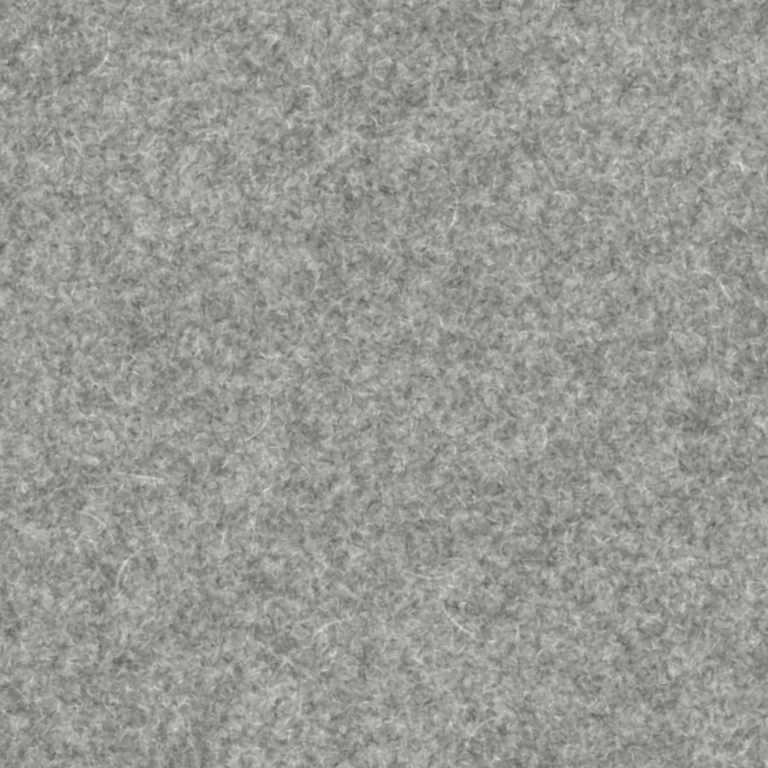
Reproduce this texture procedurally as a Shadertoy shader.

```glsl
// Grey wool felt: mottled fine grain with matted short fibres and a few long pale hairs.

const vec3 FELT_TINT = vec3(1.0, 0.998, 0.963);
const float FELT_TONE = 0.597;

float hash(vec2 p, float seed) {
    vec3 q = fract(vec3(p.xyx + seed * 7.31) * vec3(0.1031, 0.1030, 0.0973));
    q += dot(q, q.yzx + 33.33);
    return fract((q.x + q.y) * q.z);
}

mat2 rotation(float angle) {
    float c = cos(angle), s = sin(angle);
    return mat2(c, s, -s, c);
}

// Value noise centred on zero, turned so that its lattice does not show
float grain(vec2 uv, float frequency, float seed) {
    vec2 p = rotation(seed * 1.7) * uv * frequency + 50.0 + frequency * 2.0;
    vec2 cell = floor(p), f = fract(p);
    f = f * f * (3.0 - 2.0 * f);
    float low = mix(hash(cell, seed), hash(cell + vec2(1, 0), seed), f.x);
    float high = mix(hash(cell + vec2(0, 1), seed), hash(cell + vec2(1, 1), seed), f.x);
    return mix(low, high, f.y) - 0.5;
}

// One bent, tapering strand centred on the origin
float strand(vec2 p, float halfLength, float width, float bend, float blur) {
    float along = clamp(p.x / halfLength, -1.0, 1.0);
    p.y -= bend * halfLength * (along * along - 0.4);
    float dist = length(vec2(p.x - along * halfLength, p.y));
    float taper = 1.0 - 0.6 * along * along;
    return taper * (1.0 - smoothstep(width * 0.3, width + blur, dist));
}

// Scattered strands, one candidate per cell
float fibres(vec2 uv, float frequency, float halfLength, float width, float share, float seed) {
    vec2 p = rotation(seed * 2.3) * uv * frequency + 40.0 + frequency * 2.0;
    vec2 home = floor(p);
    float blur = 0.5 * frequency / iResolution.y;
    float cover = 0.0;
    for (int y = -1; y <= 1; y++) {
        for (int x = -1; x <= 1; x++) {
            vec2 cell = home + vec2(x, y);
            vec2 centre = cell + vec2(hash(cell, seed), hash(cell, seed + 1.0));
            float angle = 6.2832 * hash(cell, seed + 2.0);
            float bend = 1.2 * (hash(cell, seed + 3.0) - 0.5);
            float strength = 0.5 + 0.5 * hash(cell, seed + 4.0);
            float present = step(hash(cell, seed + 5.0), share);
            vec2 local = rotation(angle) * (p - centre);
            float size = halfLength * (0.6 + 0.4 * strength);
            cover = max(cover, present * strength * strand(local, size, width, bend, blur));
        }
    }
    return cover;
}

void mainImage(out vec4 fragColor, in vec2 fragCoord) {
    vec2 uv = fragCoord / iResolution.y;

    // Mottling from broad clouds down to fine grain
    float tone = FELT_TONE;
    tone += 0.030 * grain(uv, 9.0, 1.0);
    tone += 0.045 * grain(uv, 26.0, 2.0);
    tone += 0.085 * grain(uv, 62.0, 3.0);
    tone += 0.130 * grain(uv, 118.0, 4.0);
    tone += 0.140 * grain(uv, 225.0, 5.0);

    // Matted short fibres and the shadowed gaps between them
    for (int i = 0; i < 3; i++) {
        float layer = float(i);
        float frequency = 44.0 + 9.0 * layer;
        tone += 0.075 * fibres(uv, frequency, 0.48, 0.10, 0.85, 11.0 + 8.0 * layer);
        tone -= 0.075 * fibres(uv, frequency + 5.0, 0.32, 0.12, 0.85, 41.0 + 8.0 * layer);
    }

    // Sparse long hairs, pale and dark
    tone += 0.130 * fibres(uv, 6.5, 0.24, 0.016, 0.30, 71.0);
    tone -= 0.090 * fibres(uv, 8.0, 0.20, 0.020, 0.16, 83.0);

    fragColor = vec4(clamp(tone, 0.0, 1.0) * FELT_TINT, 1.0);
}
```
